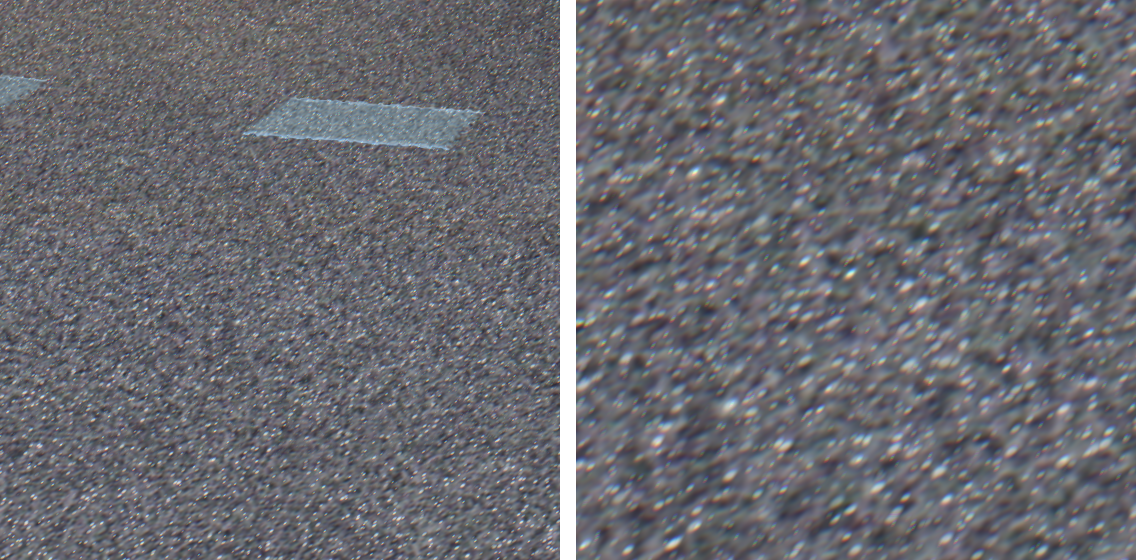
Left: the whole. Right: its middle third, enlarged.
This texture is drawn by a WebGL 1 fragment shader. Its source:

```glsl
precision highp float;
uniform vec2 u_resolution;

float hash(vec2 p) {
  vec3 q = fract(vec3(p.xyx) * 0.1031);
  q += dot(q, q.yzx + 33.33);
  return fract((q.x + q.y) * q.z);
}

float noise(vec2 p) {
  vec2 i = floor(p), f = fract(p);
  f = f * f * (3.0 - 2.0 * f);
  return mix(mix(hash(i), hash(i + vec2(1.0, 0.0)), f.x),
             mix(hash(i + vec2(0.0, 1.0)), hash(i + 1.0), f.x), f.y);
}

vec2 rotate(vec2 p, float angle) {
  float c = cos(angle), s = sin(angle);
  return vec2(c * p.x + s * p.y, c * p.y - s * p.x);
}

// Sparse bright stones, one possible ellipse per cell
float pebbles(vec2 p) {
  vec2 cell = floor(p);
  float light = 0.0;
  for (int y = -1; y <= 1; y++) {
    for (int x = -1; x <= 1; x++) {
      vec2 c = cell + vec2(float(x), float(y));
      vec2 centre = c + vec2(hash(c + 7.3), hash(c + 19.7));
      float radius = mix(0.3, 0.62, hash(c + 41.1));
      float shine = smoothstep(0.62, 1.0, hash(c + 63.9));
      float body = 1.0 - smoothstep(0.25 * radius, radius, length(p - centre));
      light = max(light, body * shine);
    }
  }
  return light;
}

// Streaked stone grain, centred near zero
float grain(vec2 p, float scale) {
  vec2 a = rotate(p, 0.6) * vec2(105.0, 220.0) * scale;
  vec2 b = rotate(p, 0.42) * vec2(125.0, 240.0) * scale + 57.0;
  float streaks = 0.5 * (noise(a) + noise(b)) - 0.5;
  return 0.38 * streaks + 0.34 * pebbles(a * 0.85 + 131.0);
}

// Coarse grain nearby blends into fine grain far away
float asphalt(vec2 p) {
  float far = smoothstep(0.1, 0.95, p.y);
  return sqrt(1.0 - far) * grain(p, 0.92) + sqrt(far) * grain(p + 3.0, 1.55);
}

// Painted bar between two slanted ends: x is fill, y is rim
vec2 roadMark(vec2 p, vec2 leftEnd, vec2 rightEnd, float wear) {
  float t = (p.y + 0.073 * p.x - 0.7915) / 0.073 + 0.07 * (wear - 0.5);
  float left = mix(leftEnd.x, leftEnd.y, t);
  float right = mix(rightEnd.x, rightEnd.y, t);
  float ragged = 0.012 * (wear - 0.5);
  float across = smoothstep(-0.006, 0.006, p.x - left + ragged)
               * smoothstep(-0.006, 0.006, right - p.x + ragged);
  float fill = across * smoothstep(-0.03, 0.03, t) * smoothstep(-0.03, 0.03, 1.0 - t);
  float rim = max(1.0 - smoothstep(0.03, 0.13, t),
                  0.8 * smoothstep(0.9, 0.98, t));
  return vec2(fill, fill * rim);
}

void main() {
  vec2 uv = gl_FragCoord.xy / u_resolution;

  // Slight lens fringing separates the colour channels
  vec2 fringe = vec2(0.0005, 0.0012);
  vec3 stones = vec3(asphalt(uv + fringe), asphalt(uv), asphalt(uv - fringe));
  float contrast = mix(1.05, 0.8, smoothstep(0.4, 1.0, uv.y));

  // Broad stains and warm dusty bands
  float stain = noise(uv * vec2(4.0, 9.0) + 11.0) + 0.5 * noise(uv * vec2(13.0, 24.0)) - 0.75;
  float band = exp(-pow((uv.y - 0.63 + 0.03 * uv.x) / 0.045, 2.0));
  float dust = exp(-dot((uv - vec2(0.42, 0.95)) * vec2(4.0, 11.0),
                        (uv - vec2(0.42, 0.95)) * vec2(4.0, 11.0)));
  float warmth = smoothstep(0.55, 1.0, uv.y) * (1.0 - 0.6 * uv.x) + 0.6 * band + 0.5 * dust;
  vec3 road = vec3(0.382, 0.384, 0.412) + 0.03 * stain;
  road += vec3(0.012, -0.003, -0.028) * warmth + 0.035 * dust;
  road -= 0.035 * smoothstep(0.5, 1.0, uv.x) * smoothstep(0.62, 0.95, uv.y);

  // Small tint differences among the stones
  vec2 tintCell = rotate(uv, 0.6) * vec2(95.0, 170.0);
  vec3 tint = vec3(noise(tintCell + 17.0), noise(tintCell + 71.0), noise(tintCell + 113.0)) - 0.5;
  vec3 color = road + contrast * stones + 0.045 * tint;

  // Worn pale blue road paint
  float wear = noise(uv * vec2(150.0, 210.0));
  vec2 mark = roadMark(uv, vec2(0.430, 0.521), vec2(0.797, 0.862), wear);
  mark = max(mark, roadMark(uv, vec2(-0.4, -0.3), vec2(-0.021, 0.091), wear));
  vec3 paint = mix(vec3(0.47, 0.54, 0.58), vec3(0.58, 0.69, 0.78), mark.y);
  paint += 0.6 * stones + 0.05 * (wear - 0.5);
  color = mix(color, paint, mark.x * mix(0.72 + 0.25 * wear, 0.95, mark.y));

  gl_FragColor = vec4(clamp(color, 0.0, 1.0), 1.0);
}
```
